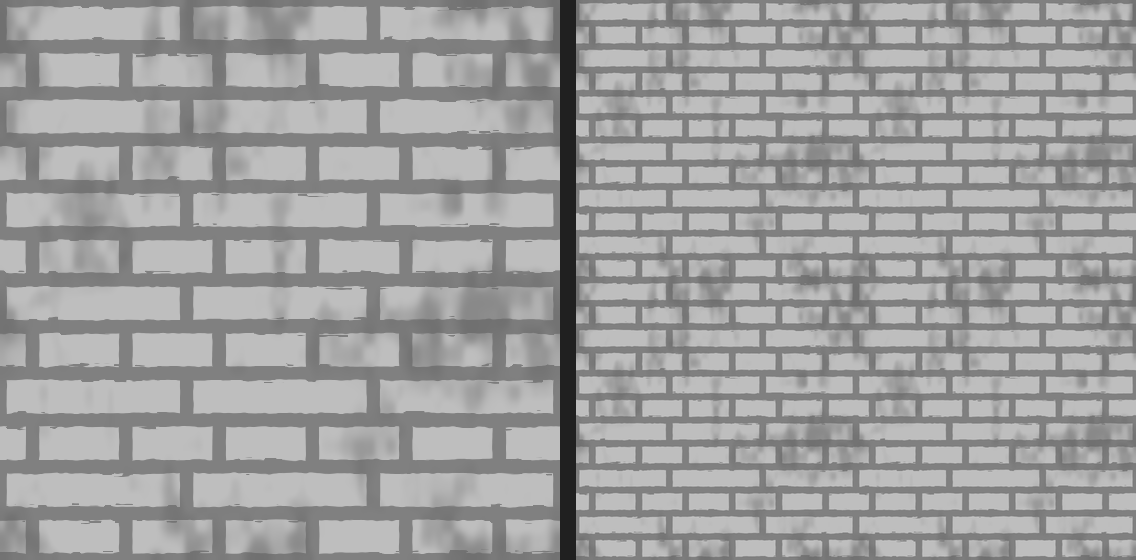
Left: one tile. Right: repeated 2 by 2.
Write a three.js fragment shader that draws this pattern.

```glsl
// Pale grey brick wall: rows of long bricks alternate with rows of half-length bricks.
// Each brick is a box distance with roughened, chipped edges; soft upright
// grime made of wrapping value noise darkens brick and mortar alike.

varying vec2 vUv;

const float ROWS = 12.0;
const float LONG_COLUMNS = 3.0;
const float SHORT_COLUMNS = 6.0;
const float SHORT_SHIFT = 0.058;     // first upright joint of a short row
const float JOINT = 0.0242;          // mortar width

const float WAVE_DEPTH = 0.0036;     // slow wobble of the level edges
const float RAGGED_DEPTH = 0.0022;   // fine wobble of the level edges
const float SIDE_DEPTH = 0.0012;     // wobble of the upright edges
const float CHIP_DEPTH = 0.0050;

const vec3 BRICK = vec3(0.745);
const vec3 MORTAR = vec3(0.502);
const vec3 GRIME = vec3(0.40);
const float GRIME_STRENGTH = 0.6;

float hash(vec2 p, float seed) {
  vec3 q = fract(vec3(p.xyx + seed * 7.31) * vec3(0.1031, 0.1030, 0.0973));
  q += dot(q, q.yzx + 33.33);
  return fract((q.x + q.y) * q.z);
}

// Value noise with a whole number of cells per canvas, so it wraps.
float noise(vec2 uv, vec2 cells, float seed) {
  vec2 p = uv * cells;
  vec2 i = floor(p);
  vec2 f = fract(p);
  f = f * f * f * (f * (f * 6.0 - 15.0) + 10.0);
  vec2 a = mod(i, cells);
  vec2 b = mod(i + 1.0, cells);
  return mix(mix(hash(a, seed), hash(vec2(b.x, a.y), seed), f.x),
             mix(hash(vec2(a.x, b.y), seed), hash(b, seed), f.x), f.y);
}

// Offset added to the distance from the upright (x) and level (y) edges.
vec2 edgeWear(vec2 uv) {
  float side = noise(uv, vec2(60.0, 90.0), 1.0) - 0.5;
  float wave = noise(uv, vec2(36.0, 48.0), 2.0) - 0.5;
  float ragged = noise(uv, vec2(110.0, 160.0), 3.0) - 0.5;
  float chipArea = smoothstep(0.50, 0.68, noise(uv, vec2(11.0, 24.0), 4.0));
  float chip = smoothstep(0.62, 0.74, noise(uv, vec2(52.0, 250.0), 5.0));
  return vec2(SIDE_DEPTH * side,
              WAVE_DEPTH * wave + RAGGED_DEPTH * ragged + CHIP_DEPTH * chip * chipArea);
}

// Signed distance to the nearest brick, negative inside.
float brickDistance(vec2 uv) {
  float isLong = mod(floor(uv.y * ROWS), 2.0);
  float columns = mix(SHORT_COLUMNS, LONG_COLUMNS, isLong);
  float shift = mix(SHORT_SHIFT, 0.0, isLong);
  vec2 grid = vec2(columns, ROWS);
  vec2 local = (fract((uv - vec2(shift, 0.0)) * grid) - 0.5) / grid;
  vec2 edge = abs(local) - (0.5 / grid - 0.5 * JOINT) + edgeWear(uv);
  return max(edge.x, edge.y);
}

// Upright blotches gathered into larger patches.
float grimeAmount(vec2 uv) {
  float area = noise(uv, vec2(6.0, 5.0), 6.0);
  float blotch = 0.68 * noise(uv, vec2(26.0, 14.0), 7.0)
               + 0.32 * noise(uv, vec2(50.0, 30.0), 8.0);
  return GRIME_STRENGTH * smoothstep(0.50, 0.88, 0.5 * (area + blotch));
}

void main() {
  float pixel = max(fwidth(vUv.x), 0.0001);
  float brick = clamp(0.5 - brickDistance(vUv) / pixel, 0.0, 1.0);
  vec3 color = mix(MORTAR, BRICK, brick);
  color = mix(color, GRIME, grimeAmount(vUv));
  gl_FragColor = vec4(color, 1.0);
}
```
